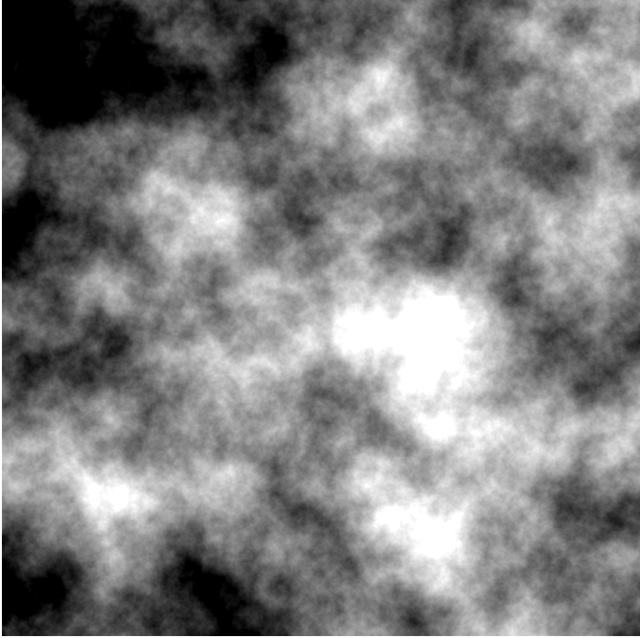
Write a Shadertoy shader that draws this texture.

```glsl
vec2 gradientAt(vec2 cell) {
    vec3 p = fract(cell.xyx * vec3(0.1031, 0.1030, 0.0973));
    p += dot(p, p.yzx + 33.33);
    float angle = 6.28319 * fract((p.x + p.y) * p.z);
    return vec2(cos(angle), sin(angle));
}

float gradientNoise(vec2 p) {
    vec2 cell = floor(p);
    vec2 f = p - cell;
    vec2 blend = f * f * f * (f * (f * 6.0 - 15.0) + 10.0);
    vec2 e = vec2(1.0, 0.0);
    float a = dot(gradientAt(cell), f);
    float b = dot(gradientAt(cell + e), f - e);
    float c = dot(gradientAt(cell + e.yx), f - e.yx);
    float d = dot(gradientAt(cell + e.xx), f - e.xx);
    return mix(mix(a, b, blend.x), mix(c, d, blend.x), blend.y);
}

// Octaves are turned against each other to hide the lattice
float cloud(vec2 p) {
    mat2 turn = mat2(0.8, 0.6, -0.6, 0.8);
    float sum = 0.0;
    float amplitude = 1.0;
    for (int octave = 0; octave < 7; octave++) {
        sum += amplitude * gradientNoise(p);
        p = 2.0 * turn * p + 17.3;
        amplitude *= 0.61;
    }
    return sum;
}

void mainImage(out vec4 fragColor, in vec2 fragCoord) {
    vec2 uv = fragCoord / iResolution.xy;
    vec2 p = fragCoord / iResolution.y;

    // Smoky noise over a broad, flat-topped glow right of the centre
    float glow = 0.8 * (0.5 - length(vec3(uv - vec2(0.66, 0.42), 0.25)));
    float grey = clamp(0.48 + glow + 0.86 * cloud(3.2 * p + vec2(5.3, 5.7)), 0.0, 1.0);

    // Thin white margin at the left and the bottom
    float margin = 1.0 - smoothstep(0.002, 0.004, min(uv.x, uv.y));
    fragColor = vec4(vec3(mix(grey, 1.0, margin)), 1.0);
}
```
